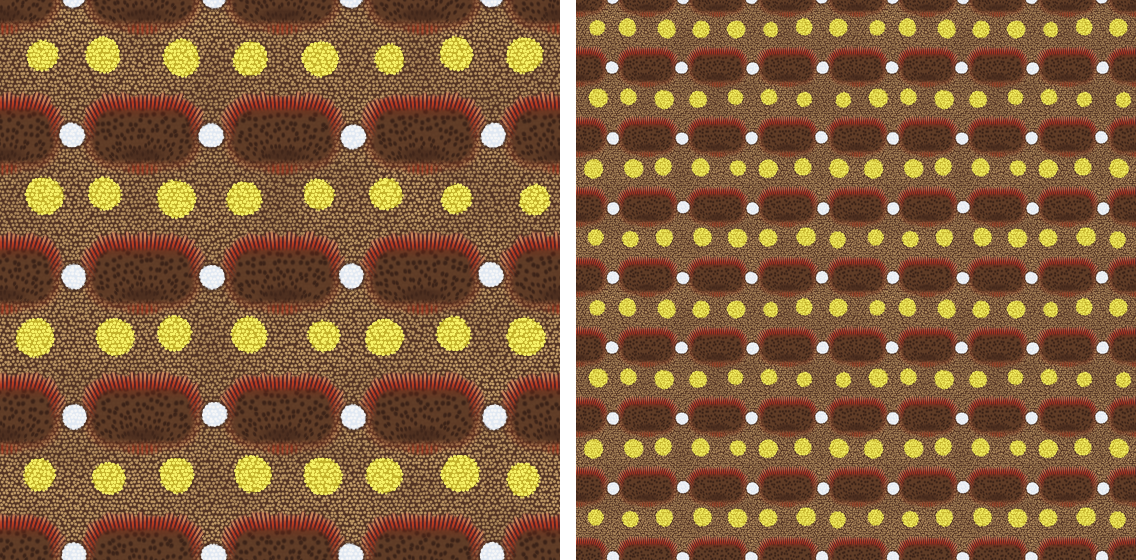
Left: one tile. Right: repeated 2 by 2.
Reproduce this pattern procedurally as a WebGL 1 fragment shader.

```glsl
precision highp float;
// Stippled brown skin with dark fringed patches, white studs and yellow discs.
// A 4 by 4 lattice of motifs lies over a fine jittered dot grid; lattice and
// grid indices wrap at the canvas border, so the result tiles.

uniform vec2 u_resolution;

const float REPEATS = 4.0;
const float STIPPLES = 148.0;   // even, so staggered rows wrap

const vec3 MESH   = vec3(0.32, 0.20, 0.14);
const vec3 TAN    = vec3(0.75, 0.60, 0.40);
const vec3 BARK   = vec3(0.37, 0.235, 0.15);
const vec3 SOOT   = vec3(0.22, 0.13, 0.09);
const vec3 RED    = vec3(0.74, 0.22, 0.12);
const vec3 PEACH  = vec3(0.84, 0.54, 0.36);
const vec3 PLUM   = vec3(0.31, 0.13, 0.15);
const vec3 OLIVE  = vec3(0.76, 0.69, 0.17);
const vec3 YELLOW = vec3(0.97, 0.95, 0.40);
const vec3 WHITE  = vec3(0.97, 0.97, 0.97);

float hash(vec2 p) {
  vec3 h = fract(vec3(p.xyx) * 0.1031);
  h += dot(h, h.yzx + 33.33);
  return fract((h.x + h.y) * h.z);
}

vec2 hash2(vec2 p) {
  return vec2(hash(p), hash(p + 271.0));
}

// Value noise that repeats every "period" units.
float wrapNoise(vec2 p, float period) {
  vec2 i = floor(p), f = fract(p);
  f = f * f * (3.0 - 2.0 * f);
  vec2 a = mod(i, period), b = mod(i + 1.0, period);
  return mix(mix(hash(a), hash(vec2(b.x, a.y)), f.x),
             mix(hash(vec2(a.x, b.y)), hash(b), f.x), f.y);
}

// Distance to the nearest point of a staggered, jittered, wrapping grid.
float dotDistance(vec2 p, float period, float jitter) {
  float nearest = 2.0;
  for (int j = -1; j <= 1; j++) {
    float row = floor(p.y) + float(j);
    float shift = 0.5 * mod(row, 2.0);
    for (int i = -1; i <= 1; i++) {
      float col = floor(p.x - shift) + float(i);
      vec2 offset = (hash2(mod(vec2(col, row), period)) - 0.5) * jitter;
      vec2 center = vec2(col + shift, row) + 0.5 + offset;
      nearest = min(nearest, length(p - center));
    }
  }
  return nearest;
}

float roundBox(vec2 p, vec2 halfSize, float radius) {
  vec2 q = abs(p) - halfSize + radius;
  return length(max(q, 0.0)) + min(max(q.x, q.y), 0.0) - radius;
}

// Signed distance to a slightly lopsided disc.
float blob(vec2 p, float radius, float seed) {
  float a = atan(p.y, p.x);
  float bulge = sin(2.0 * a + seed * 6.28) + 0.7 * sin(3.0 * a + seed * 17.0);
  return length(p) - radius * (1.0 + 0.025 * bulge);
}

float cover(float d, float blur) {
  return 1.0 - smoothstep(-blur, blur, d);
}

// Dark patch with fanned spots, a hairy upper rim and a faint lower one.
vec3 drawPatch(vec3 ground, vec2 q, vec2 id) {
  float d = roundBox(q, vec2(0.375, 0.215), 0.17);
  vec2 fan = vec2(atan(q.x, q.y + 0.5), length(q + vec2(0.0, 0.5)));

  float spot = dotDistance(fan * vec2(12.0, 18.0) + 100.0 + id * 31.0, 512.0, 0.7);
  vec3 body = mix(SOOT, BARK, smoothstep(0.12, 0.48, spot));
  body = mix(body, RED * 0.7, 0.5 * smoothstep(0.08, 0.22, q.y));
  float smudge = 1.0 - smoothstep(0.3, 1.0, length((q + vec2(0.0, 0.15)) / vec2(0.22, 0.07)));
  body = mix(body, SOOT * 1.15, 0.65 * smudge);

  vec3 col = mix(ground, RED * 0.75, 0.35 * cover(d - 0.03, 0.05));
  col = mix(col, body, 0.96 * cover(d + 0.005, 0.035));

  // Upper rim: hairs follow the fan, red at the root and pale at the tip.
  float phase = fan.x * 25.0 + 50.0;
  float tone = hash(vec2(floor(phase), id.x * 7.0 + id.y * 53.0));
  float hair = 1.0 - smoothstep(0.25, 0.8, abs(fract(phase) - 0.5) * 2.0);
  float tip = 0.065 + 0.035 * tone;
  vec3 strand = mix(RED, PEACH, smoothstep(-0.01, 0.07, d + 0.03 * (tone - 0.5)));
  float rim = smoothstep(-0.06, -0.01, d) * (1.0 - smoothstep(tip - 0.03, tip, d));
  rim *= smoothstep(-0.08, 0.16, q.y);
  col = mix(col, mix(PLUM, strand, hair), 0.92 * rim);

  // Lower rim: a short, blurred row of red bristles.
  float bristle = 0.5 + 0.5 * cos(q.x * 190.0 + tone);
  float lower = 1.0 - smoothstep(0.3, 1.0, length((q + vec2(0.0, 0.255)) / vec2(0.17, 0.055)));
  return mix(col, mix(BARK, RED * 0.95, bristle), 0.65 * lower);
}

void main() {
  vec2 uv = gl_FragCoord.xy / u_resolution;
  vec2 p = uv * REPEATS;
  float blur = REPEATS / u_resolution.x;

  // Stippled ground with broad tonal drift.
  float stipple = 1.0 - smoothstep(0.15, 0.58, dotDistance(uv * STIPPLES, STIPPLES, 0.5));
  float drift = wrapNoise(uv * 16.0, 16.0);
  vec3 col = mix(MESH, TAN, stipple * (0.78 + 0.3 * drift));

  // Patches.
  vec2 g = p - vec2(0.02, 0.045) + 0.5;
  col = drawPatch(col, fract(g) - 0.5, mod(floor(g), REPEATS));

  // White studs with a dark outline.
  g = p - vec2(0.52, 0.025) + 0.5;
  vec2 id = mod(floor(g), REPEATS);
  vec2 q = fract(g) - 0.5 - (hash2(id + 11.0) - 0.5) * 0.03;
  float d = blob(q, 0.089, hash(id + 5.0)) + (0.5 - stipple) * 0.006;
  col = mix(col, SOOT, 0.75 * cover(d - 0.012, 0.012));
  col = mix(col, WHITE - vec3(0.09, 0.06, 0.02) * (1.0 - stipple), cover(d, blur));

  // Yellow discs, two per repeat, varied in size and place.
  g = (p - vec2(0.28, 0.595)) * vec2(2.0, 1.0) + 0.5;
  id = mod(floor(g), vec2(2.0 * REPEATS, REPEATS));
  q = (fract(g) - 0.5) * vec2(0.5, 1.0) - (hash2(id + 23.0) - 0.5) * vec2(0.09, 0.05);
  d = blob(q, mix(0.108, 0.14, hash(id + 41.0)), hash(id + 67.0)) + (0.5 - stipple) * 0.012;
  col = mix(col, mix(OLIVE, YELLOW, smoothstep(0.0, 0.7, stipple)), cover(d, blur));

  gl_FragColor = vec4(col, 1.0);
}
```
